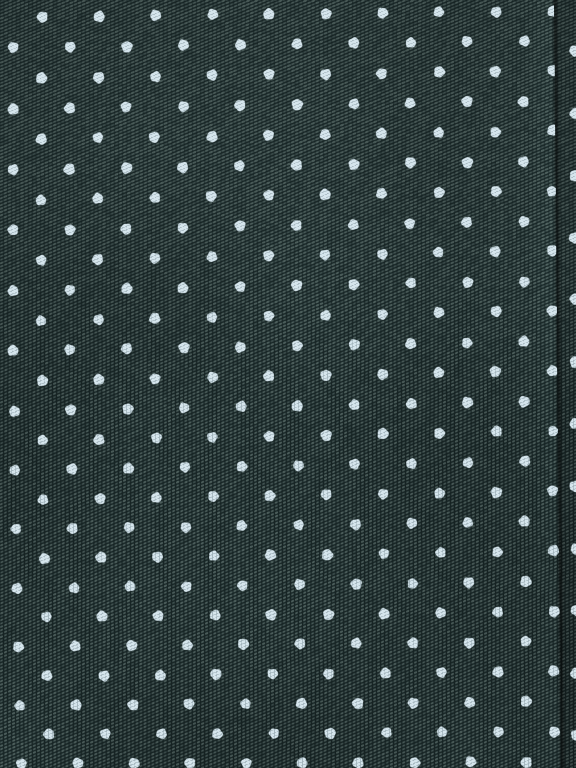
Reproduce this pattern procedurally as a WebGL 1 fragment shader.

```glsl
precision highp float;
// Dark green woven cloth with staggered pale pin dots, gently warped, and a fold near the right edge.

uniform vec2 u_resolution;

const float PI = 3.14159265;
const vec2 CLOTH = vec2(576.0, 768.0);   // canvas size in cloth units
const float ROW_PITCH = 29.83;
const float LAST_ROW = 764.0;            // lowest dot row, measured from the top
const float DOT_RADIUS = 5.3;
const vec2 YARN = vec2(4.1, 3.4);        // size of one stitch

const vec3 SHADOW = vec3(0.085, 0.135, 0.135);
const vec3 GREEN = vec3(0.16, 0.22, 0.22);
const vec3 SHEEN = vec3(0.28, 0.345, 0.335);
const vec3 DOT_SHADE = vec3(0.64, 0.71, 0.74);
const vec3 DOT_LIGHT = vec3(0.84, 0.90, 0.93);

float hash(vec2 p) {
  return fract(sin(dot(p, vec2(127.1, 311.7))) * 43758.5453);
}

float valueNoise(vec2 p) {
  vec2 i = floor(p);
  vec2 f = fract(p);
  f = f * f * (3.0 - 2.0 * f);
  float low = mix(hash(i), hash(i + vec2(1.0, 0.0)), f.x);
  float high = mix(hash(i + vec2(0.0, 1.0)), hash(i + 1.0), f.x);
  return mix(low, high, f.y);
}

// Brightness of slanted, staggered stitches; ribs deepen down the cloth.
float weave(vec2 p) {
  vec2 q = p / YARN;
  q.x += 0.25 * valueNoise(p / 40.0);
  float column = floor(q.x);
  float across = fract(q.x);
  float along = q.y + 0.5 * mod(column, 2.0) + 0.4 * across;
  float ribDepth = mix(0.55, 0.95, smoothstep(0.15, 0.6, p.y / CLOTH.y));
  float rib = mix(1.0, sin(PI * across), ribDepth);
  float stitch = 0.5 - 0.5 * cos(2.0 * PI * along);
  float yarnTone = 0.7 + 0.6 * hash(vec2(column, floor(along)));
  return rib * mix(0.12, 1.0, stitch) * yarnTone;
}

// Offset to the nearest dot centre in xy, its lattice cell in zw.
vec4 dotLattice(vec2 p) {
  // Columns bow sideways; rows tilt and sag on the left.
  float bow = (p.y - 200.0) / 564.0;
  bow *= bow;
  float pitch = 56.8 - 0.7 * bow;
  float left = 12.7 + 9.3 * bow;
  float reach = p.x / 508.0;
  float sag = 5.0 * sin(PI * (p.y - 48.0) / 716.0);
  float tilt = mix(7.0, 2.0, p.y / CLOTH.y);
  float level = p.y - (1.0 - reach) * sag + reach * tilt;

  float rowPosition = (LAST_ROW - level) / ROW_PITCH;
  float row = floor(rowPosition + 0.5);
  float columnPosition = (p.x - left) / pitch - 0.5 * mod(row, 2.0);
  float column = floor(columnPosition + 0.5);
  vec2 offset = vec2((columnPosition - column) * pitch,
                     (rowPosition - row) * ROW_PITCH);
  return vec4(offset, column, row);
}

// Coverage of a slightly irregular woven dot.
float dotMask(vec4 lattice, float pixel) {
  vec2 cell = lattice.zw;
  vec2 jitter = vec2(hash(cell), hash(cell + 17.0)) - 0.5;
  vec2 d = lattice.xy - 1.2 * jitter;
  float angle = atan(d.y, d.x);
  float wobble = 0.3 * sin(3.0 * angle + 6.28 * hash(cell + 5.0))
               + 0.25 * sin(5.0 * angle + 6.28 * hash(cell + 9.0));
  float radius = DOT_RADIUS + wobble + 0.5 * (hash(cell + 31.0) - 0.5);
  float edge = 0.6 * pixel + 0.2;
  return 1.0 - smoothstep(-edge, edge, length(d) - radius);
}

// Signed distance to the right of the leaning fold.
float foldDistance(vec2 p) {
  return p.x - mix(554.0, 561.0, p.y / CLOTH.y);
}

vec3 clothColor(float thread, float shade) {
  vec3 color = mix(SHADOW, GREEN, smoothstep(0.0, 0.4, thread));
  color = mix(color, SHEEN, smoothstep(0.35, 0.95, thread));
  return color * shade;
}

void main() {
  vec2 p = gl_FragCoord.xy / u_resolution * CLOTH;
  p.y = CLOTH.y - p.y;
  float pixel = CLOTH.y / u_resolution.y;

  // The layer beyond the fold carries a shifted piece of the dots.
  float fold = foldDistance(p);
  float beyond = smoothstep(-0.5 * pixel, 0.5 * pixel, fold);
  vec2 under = vec2(p.x + 6.0, p.y * 0.966 - 9.0);
  float dots = mix(dotMask(dotLattice(p), pixel),
                   dotMask(dotLattice(under), pixel), beyond);

  // Broad light, the fold's crest and the shadow beside it.
  float shade = 0.94 + 0.14 * valueNoise(p / 150.0);
  shade += 0.08 * smoothstep(-32.0, -4.0, fold) * (1.0 - beyond);
  shade *= 1.0 - 0.12 * beyond;
  shade *= 1.0 - 0.45 * exp(-pow((fold - 1.0) / 2.5, 2.0));

  float thread = weave(p);
  vec3 dotColor = mix(DOT_SHADE, DOT_LIGHT, smoothstep(0.0, 0.35, thread));
  vec3 color = mix(clothColor(thread, shade), dotColor, dots);
  gl_FragColor = vec4(color, 1.0);
}
```
